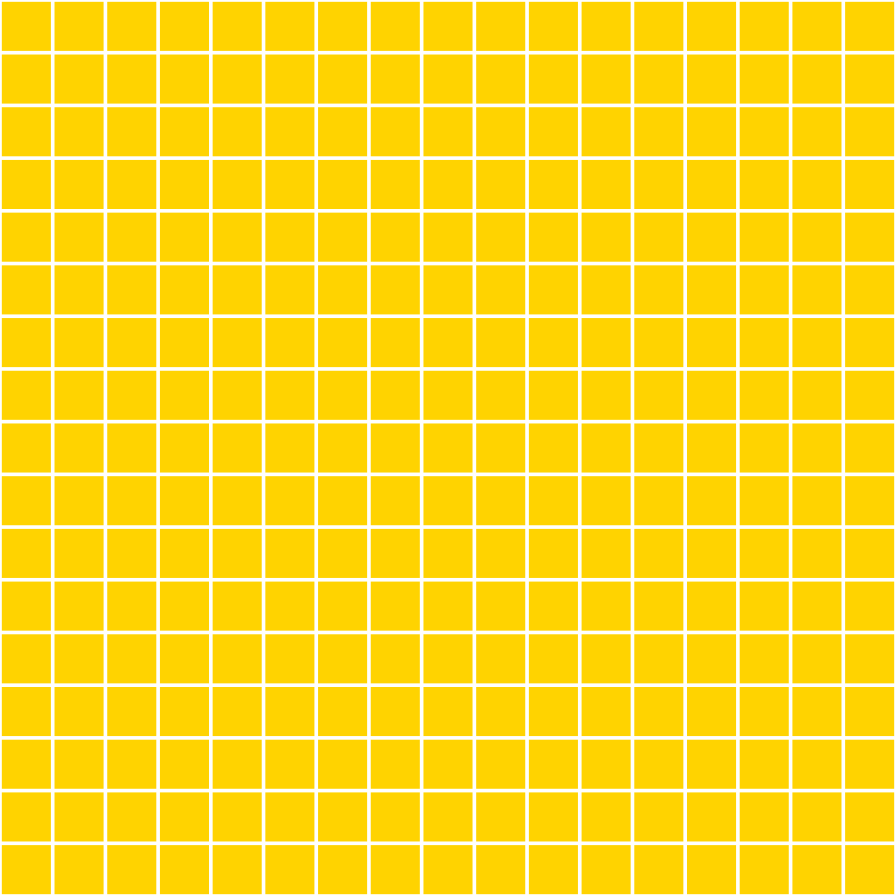
This pattern is drawn by a Shadertoy shader. Its source:

```glsl
// Thin white square grid on flat golden yellow, 17 by 17 cells, tiling seamlessly.

// Share of the pixel covered by a line on each whole coordinate, per axis.
vec2 lineCoverage(vec2 cell, vec2 pixelSize, float halfWidth) {
    vec2 toLine = abs(cell - round(cell));
    vec2 inner = clamp((halfWidth - toLine) / pixelSize + 0.5, 0.0, 1.0);
    vec2 outer = clamp((-halfWidth - toLine) / pixelSize + 0.5, 0.0, 1.0);
    return inner - outer;
}

void mainImage(out vec4 fragColor, in vec2 fragCoord) {
    // Cell coordinates: lines lie on whole numbers, so the canvas edges split a line
    vec2 pixelSize = 17.0 / iResolution.xy;
    vec2 cell = fragCoord * pixelSize;

    // Union of the vertical and horizontal lines
    vec2 lines = lineCoverage(cell, pixelSize, 0.0345);
    float grid = 1.0 - (1.0 - lines.x) * (1.0 - lines.y);

    vec3 yellow = vec3(1.0, 0.828, 0.0);
    vec3 white = vec3(1.0, 1.0, 0.995);
    fragColor = vec4(mix(yellow, white, grid), 1.0);
}
```
